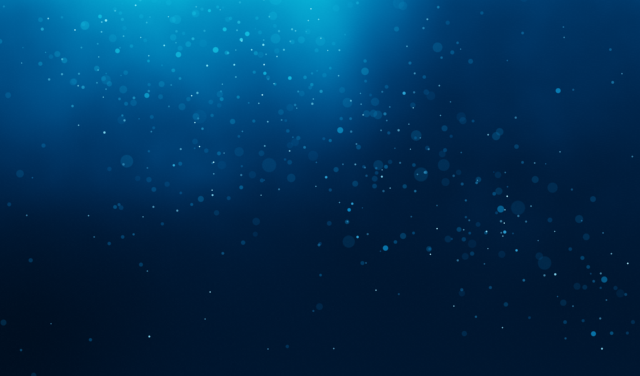
Give the GLSL for this background, as a Shadertoy shader.

```glsl
// Deep blue underwater glow from above with drifting bokeh discs and bright specks.

float hash(vec2 p) {
    return fract(sin(dot(p, vec2(127.1, 311.7))) * 43758.5453);
}

float noise(vec2 p) {
    vec2 i = floor(p), f = fract(p);
    f = f * f * (3.0 - 2.0 * f);
    return mix(mix(hash(i), hash(i + vec2(1, 0)), f.x),
               mix(hash(i + vec2(0, 1)), hash(i + vec2(1, 1)), f.x), f.y);
}

float fbm(vec2 p) {
    float sum = 0.0, gain = 0.5;
    for (int i = 0; i < 4; i++) {
        sum += gain * noise(p);
        p = mat2(0.8, 0.6, -0.6, 0.8) * p * 2.0 + 7.3;
        gain *= 0.5;
    }
    return sum;
}

// Soft elliptical glow
float glow(vec2 p, vec2 center, vec2 size) {
    vec2 d = (p - center) / size;
    return exp(-dot(d, d));
}

// Strength of the light at canvas position uv
float lightLevel(vec2 uv, float aspect) {
    float depth = 1.0 - uv.y;
    float left = min(uv.x - 0.33, 0.0) / 0.5;
    float right = 1.0 - smoothstep(0.42, 0.72, uv.x);
    float across = exp(-left * left) * mix(0.37 - 0.14 * uv.x, 1.0, right);
    float down = 0.45 * exp(-depth * depth / 0.144) + 0.17 * exp(-depth / 0.08);
    float haze = fbm(uv * vec2(aspect, 1.0) * 3.2 + 2.0);
    float level = 0.087 + across * down * (0.72 + 0.58 * haze);

    // Drifting clouds of lit water
    level += 0.07 * glow(uv, vec2(0.27, 0.55), vec2(0.14, 0.09)) * (0.4 + haze);
    level += 0.05 * glow(uv, vec2(0.51, 0.83), vec2(0.05, 0.10));
    level += 0.04 * glow(uv, vec2(0.80, 0.58), vec2(0.22, 0.22)) * haze;
    level += 0.03 * (haze - 0.5) * smoothstep(0.0, 0.5, uv.y);
    return level - 0.03 * glow(uv, vec2(0.0, 0.1), vec2(0.22, 0.4));
}

// Chance of particles: a band falling from the upper left to the lower right
float crowding(vec2 uv) {
    vec2 start = vec2(0.29, 0.92), path = vec2(0.62, -0.64);
    float along = clamp(dot(uv - start, path) / dot(path, path), 0.0, 1.0);
    float away = length(uv - start - path * along) / mix(0.27, 0.19, along);
    float band = exp(-away * away) * mix(1.0, 0.45, along);
    return band + 0.35 * glow(uv, vec2(0.25, 0.52), vec2(0.16, 0.12)) + 0.03;
}

void mainImage(out vec4 fragColor, in vec2 fragCoord) {
    vec2 uv = fragCoord / iResolution.xy;
    float aspect = iResolution.x / iResolution.y;
    vec2 p = fragCoord / iResolution.y;

    // Water: green carries the light, blue saturates sooner
    float level = lightLevel(uv, aspect);
    vec3 color = vec3(0.03 * smoothstep(0.45, 0.75, level), level,
                      1.07 * (1.0 - exp(-2.2 * level)));

    // Particles: each layer is a turned grid, from large discs to tiny specks
    for (int i = 0; i < 11; i++) {
        float layer = float(i), t = layer / 10.0;
        float cell = mix(0.125, 0.034, sqrt(t));
        float angle = 0.4 + layer * 1.7;
        mat2 turn = mat2(cos(angle), sin(angle), -sin(angle), cos(angle));
        vec2 q = turn * p / cell + layer * 13.0;
        vec2 id = floor(q), seed = id + layer * 31.0;
        vec2 jitter = vec2(hash(seed), hash(seed + 5.7)) * 0.56 + 0.22;

        vec2 place = (id + jitter - layer * 13.0) * cell * turn;
        float present = step(hash(seed + 11.3), 0.24 * crowding(place / vec2(aspect, 1.0)));
        float radius = mix(0.021, 0.0021, pow(t, 0.55)) * mix(0.6, 1.0, hash(seed + 17.9));
        float soft = max(0.9 / iResolution.y, radius * 0.15);
        float disc = 1.0 - smoothstep(radius - soft, radius + soft, length(p - place));

        // Small specks are brightest, and a few larger discs stand out
        float spark = hash(seed + 23.1);
        float alpha = mix(0.16, 0.65, t * t) * mix(0.5, 1.3, spark);
        alpha += 0.4 * step(0.9, spark) * smoothstep(0.1, 0.4, t);
        vec3 tint = mix(vec3(0.02, 0.46, 0.75), vec3(0.08, 0.78, 0.90),
                        smoothstep(0.1, 0.5, level) * 0.7 + 0.3 * spark);
        tint = mix(tint, vec3(0.75, 0.97, 1.0), smoothstep(0.72, 1.0, t) * spark);
        color = mix(color, tint, present * disc * min(alpha, 0.95));
    }

    // Fine grain hides banding
    color += (hash(floor(uv * vec2(512.0, 300.0))) - 0.5) * 0.006;
    fragColor = vec4(clamp(color, 0.0, 1.0), 1.0);
}
```
